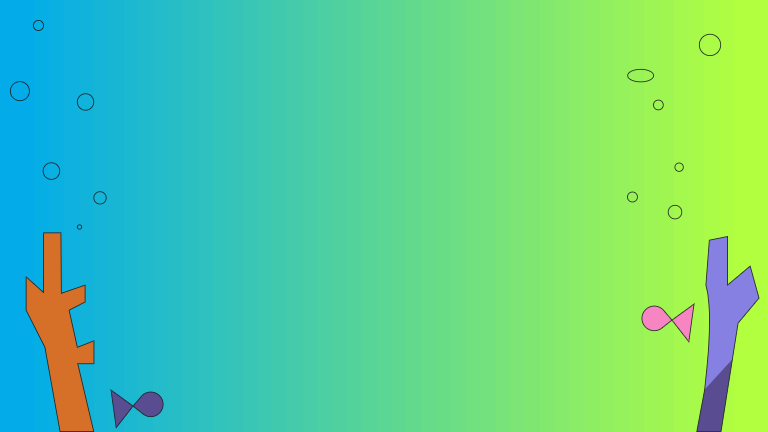
Reproduce this background procedurally as a Shadertoy shader.

```glsl
// Underwater scene: a stepped blue-to-lime gradient with outlined bubbles,
// two branching corals and two small fish facing opposite ways.
// Every shape is a signed distance, filled and inked by one shared function.

const int CORNERS = 16;
const int BUBBLES = 11;
const vec3 INK    = vec3(0.10, 0.11, 0.12);
const vec3 ORANGE = vec3(0.84, 0.44, 0.16);
const vec3 LILAC  = vec3(0.53, 0.50, 0.89);
const vec3 INDIGO = vec3(0.35, 0.30, 0.57);
const vec3 PINK   = vec3(0.97, 0.52, 0.76);
const float LINE_HALF = 0.1;

// Soft coverage of the inside of a distance field
float coverage(float d, float pixel) {
    return clamp(0.5 - d / pixel, 0.0, 1.0);
}

vec3 inkLine(vec3 base, float d, float pixel) {
    return mix(base, INK, 0.9 * coverage(abs(d) - LINE_HALF, pixel));
}

vec3 paint(vec3 base, vec3 fill, float d, float pixel) {
    return inkLine(mix(base, fill, coverage(d, pixel)), d, pixel);
}

// Signed distance to a closed polygon
float polygon(vec2 p, vec2 v[CORNERS]) {
    float d2 = 1e6, side = 1.0;
    for (int i = 0; i < CORNERS; i++) {
        vec2 a = v[i], e = v[(i + 1) % CORNERS] - a, w = p - a;
        vec2 gap = w - e * clamp(dot(w, e) / dot(e, e), 0.0, 1.0);
        d2 = min(d2, dot(gap, gap));
        bool above = w.y >= 0.0, below = w.y < e.y;
        bool leftOf = e.x * w.y > e.y * w.x;
        if ((above && below && leftOf) || (!above && !below && !leftOf)) side = -side;
    }
    return side * sqrt(d2);
}

// Signed distance to the line a-b, positive on its left
float lineSide(vec2 p, vec2 a, vec2 b) {
    vec2 e = normalize(b - a);
    return dot(p - a, vec2(-e.y, e.x));
}

float triangle(vec2 p, vec2 a, vec2 b, vec2 c) {
    return max(lineSide(p, a, b), max(lineSide(p, b, c), lineSide(p, c, a)));
}

// Teardrop: hull of the origin and a circle
float teardrop(vec2 p, vec2 centre, float radius) {
    float len = length(centre);
    vec2 axis = centre / len;
    vec2 q = vec2(dot(p, axis), abs(dot(p, vec2(-axis.y, axis.x))));
    float s = radius / len, k = sqrt(1.0 - s * s);
    float along = dot(q, vec2(k, s));
    if (along < 0.0) return length(q);
    if (along > len * k) return length(q - vec2(len, 0.0)) - radius;
    return dot(q, vec2(-s, k));
}

// Fish joined at its waist; facing is 1 for right, -1 for left
float fish(vec2 p, vec2 waist, float facing) {
    vec2 q = (p - waist) * vec2(facing, 1.0);
    float tail = triangle(q, vec2(0.0), vec2(-3.9, -5.0), vec2(-5.1, 3.7));
    return min(teardrop(q, vec2(4.1, 0.4), 2.85), tail);
}

float ellipse(vec2 p, vec2 radii) {
    float k = length(p / radii);
    return k * (k - 1.0) / max(length(p / (radii * radii)), 1e-4);
}

vec3 water(float x) {
    float t = clamp((x - 0.035) / 0.93, 0.0, 1.0);
    t = floor(t * 48.0 + 0.5) / 48.0;
    return mix(vec3(0.01, 0.675, 0.915), vec3(0.70, 1.0, 0.25), t);
}

// Nearest bubble outline; each entry holds centre and radius
float bubbles(vec2 p) {
    vec3 rings[BUBBLES] = vec3[BUBBLES](
        vec3(8.9, 94.1, 1.17), vec3(4.6, 78.9, 2.2), vec3(19.8, 76.4, 1.9),
        vec3(11.9, 60.4, 1.92), vec3(23.15, 54.2, 1.43), vec3(18.4, 47.45, 0.5),
        vec3(164.35, 89.6, 2.47), vec3(152.4, 75.7, 1.13), vec3(157.2, 61.3, 0.97),
        vec3(146.4, 54.4, 1.15), vec3(156.25, 50.9, 1.57));
    float d = ellipse(p - vec2(148.3, 82.5), vec2(3.0, 1.45));
    for (int i = 0; i < BUBBLES; i++) d = min(d, length(p - rings[i].xy) - rings[i].z);
    return d;
}

void mainImage(out vec4 fragColor, in vec2 fragCoord) {
    // The canvas is 100 units tall
    float pixel = 100.0 / iResolution.y;
    vec2 p = fragCoord * pixel;
    vec3 color = inkLine(water(fragCoord.x / iResolution.x), bubbles(p), pixel);

    // Corals
    vec2 leftCoral[CORNERS] = vec2[CORNERS](
        vec2(10.07, 46.1), vec2(14.1, 46.1), vec2(14.2, 32.1), vec2(19.7, 34.0),
        vec2(19.7, 30.1), vec2(16.0, 28.2), vec2(17.9, 19.6), vec2(21.75, 21.1),
        vec2(21.75, 15.8), vec2(18.0, 15.8), vec2(21.7, 0.1), vec2(13.9, 0.1),
        vec2(10.4, 19.6), vec2(6.05, 28.2), vec2(6.05, 35.9), vec2(10.07, 32.3));
    vec2 rightCoral[CORNERS] = vec2[CORNERS](
        vec2(164.2, 44.4), vec2(168.4, 45.25), vec2(168.4, 34.0), vec2(173.65, 38.4),
        vec2(175.7, 31.0), vec2(170.85, 25.2), vec2(166.9, 0.1), vec2(161.3, 0.1),
        vec2(163.1, 9.7), vec2(163.6, 14.5), vec2(164.0, 19.0), vec2(164.2, 23.2),
        vec2(164.25, 27.1), vec2(164.1, 29.5), vec2(163.85, 32.0), vec2(163.4, 34.0));
    float shade = coverage(lineSide(p, vec2(163.0, 9.7), vec2(169.4, 16.7)), pixel);
    color = paint(color, ORANGE, polygon(p, leftCoral), pixel);
    color = paint(color, mix(LILAC, INDIGO, shade), polygon(p, rightCoral), pixel);

    // Fish
    color = paint(color, INDIGO, fish(p, vec2(30.8, 6.0), 1.0), pixel);
    color = paint(color, PINK, fish(p, vec2(155.55, 25.9), -1.0), pixel);
    fragColor = vec4(color, 1.0);
}
```
